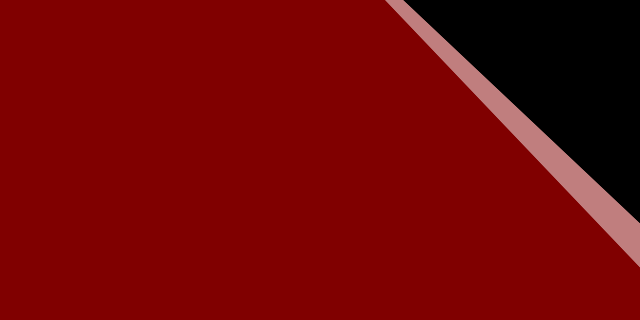
Give the GLSL for this background, as a WebGL 2 fragment shader.

```glsl
#version 300 es
precision highp float;
// Flat maroon field with a black upper right corner, parted by a widening rose stripe.

uniform vec2 u_resolution;
out vec4 fragColor;

const vec3 MAROON = vec3(0.502, 0.0, 0.0);
const vec3 ROSE   = vec3(0.753, 0.494, 0.494);
const vec3 BLACK  = vec3(0.0);

// Stripe borders, in units of the canvas height
const vec2 INNER_TOP   = vec2(1.203, 1.0);
const vec2 INNER_RIGHT = vec2(2.0, 0.164);
const vec2 OUTER_TOP   = vec2(1.260, 1.0);
const vec2 OUTER_RIGHT = vec2(2.0, 0.302);

// Signed distance to the line from a to b, positive on its left side
float lineDistance(vec2 p, vec2 a, vec2 b) {
    vec2 direction = normalize(b - a);
    vec2 normal = vec2(-direction.y, direction.x);
    return dot(p - a, normal);
}

// Coverage of the left side, smoothed over about one pixel
float leftOf(vec2 p, vec2 a, vec2 b) {
    float halfPixel = 0.5 / u_resolution.y;
    return smoothstep(-halfPixel, halfPixel, lineDistance(p, a, b));
}

void main() {
    vec2 p = gl_FragCoord.xy / u_resolution.y;

    // Layers from the lower left to the upper right
    vec3 color = MAROON;
    color = mix(color, ROSE, leftOf(p, INNER_TOP, INNER_RIGHT));
    color = mix(color, BLACK, leftOf(p, OUTER_TOP, OUTER_RIGHT));

    fragColor = vec4(color, 1.0);
}
```
